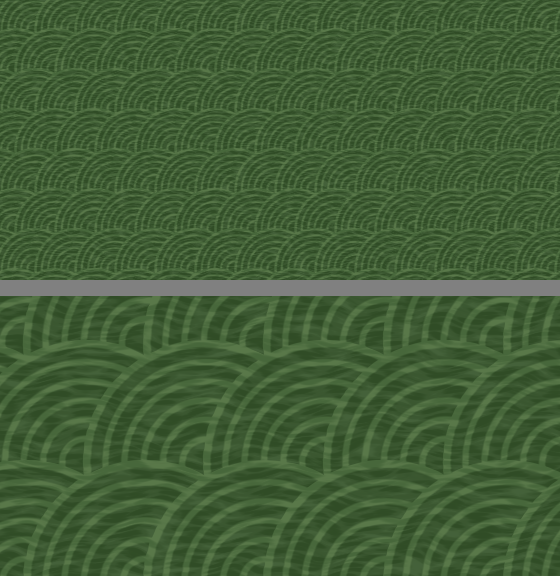
Top: the whole. Bottom: its middle third, enlarged.
Give the GLSL for this pattern, as a WebGL 2 fragment shader.

```glsl
#version 300 es
precision highp float;
// Overlapping fans of concentric rings in staggered rows, on a streaked green ground.
// Discs are painted back to front (upper rows first, then left to right), and
// stretched cellular noise bent by layered sines adds the brushed grain.

uniform vec2 u_resolution;
out vec4 outColor;

const float ROWS = 7.0;               // rows in the canvas height; one unit is one row
const float ROW_TOP = 0.30;           // height of the lowest row of crests
const float PHASE = 0.38;             // sideways shift of the even rows
const float RADIUS = 1.02;            // disc radius; discs stand one unit apart
const float PITCH = 0.160;            // distance between rings
const float RIM_WIDTH = 0.40;         // width of the outer ring, in pitches
const float RING_WIDTH = 0.33;        // width of the inner rings, in pitches
const float RING_LIMIT = 5.7;         // no rings beyond this depth, in pitches
const float WOBBLE = 0.008;           // unevenness of the ring edges
const vec2 STREAK = vec2(0.30, 0.058); // size of one grain streak

const vec3 DARK_GREEN = vec3(0.190, 0.300, 0.150);
const vec3 MID_GREEN = vec3(0.230, 0.342, 0.190);
const vec3 SOFT_GREEN = vec3(0.268, 0.382, 0.226);
const vec3 LINE_DIM = vec3(0.280, 0.405, 0.232);
const vec3 LINE_BRIGHT = vec3(0.350, 0.470, 0.288);

vec2 hash2(vec2 p) {
    vec3 q = fract(p.xyx * vec3(0.1031, 0.1030, 0.0973));
    q += dot(q, q.yzx + 33.33);
    return fract((q.xx + q.yz) * q.zy);
}

// Distance to the nearest scattered point
float cellular(vec2 p) {
    vec2 cell = floor(p);
    float nearest = 4.0;
    for (int y = -1; y <= 1; y++) {
        for (int x = -1; x <= 1; x++) {
            vec2 c = cell + vec2(x, y);
            vec2 away = c + hash2(c + 57.0) - p;
            nearest = min(nearest, dot(away, away));
        }
    }
    return sqrt(nearest);
}

// Wavy horizontal streaks, 0 dark to 1 light
float grain(vec2 p) {
    p.y += 0.030 * sin(p.x * 5.3 + 2.1 * sin(p.y * 3.7))
         + 0.014 * sin(p.x * 13.1 - p.y * 7.9);
    float coarse = cellular(p / STREAK);
    float fine = cellular(p / (STREAK * 0.6) + 19.0);
    return smoothstep(0.12, 0.88, mix(coarse, fine, 0.4));
}

// Ring coverage at a distance from the disc centre
float rings(float dist, float pixel) {
    float depth = (RADIUS - dist) / PITCH;
    float halfWidth = 0.5 * (depth < 0.7 ? RIM_WIDTH : RING_WIDTH);
    float offset = abs(fract(depth + 0.2) - 0.2 - halfWidth);
    float soft = 0.7 * pixel / PITCH + 0.03;
    float band = 1.0 - smoothstep(halfWidth - soft, halfWidth + soft, offset);
    // The rim stays solid out to the disc edge
    return depth < halfWidth ? 1.0 : band * step(depth, RING_LIMIT);
}

// Paint the discs near p and return the visible line coverage
float fans(vec2 p, float pixel, float wobble) {
    float line = 0.0;
    float front = ceil(p.y - ROW_TOP);
    for (int r = 1; r >= 0; r--) {
        float row = front + float(r);
        float shift = PHASE + 0.5 * mod(row, 2.0);
        float column = floor(p.x - shift);
        for (int c = -1; c <= 2; c++) {
            vec2 centre = vec2(column + float(c) + shift, row + ROW_TOP - RADIUS);
            float dist = length(p - centre) + wobble;
            float cover = 1.0 - smoothstep(-0.7 * pixel, 0.7 * pixel, dist - RADIUS);
            line = mix(line, rings(dist, pixel), cover);
        }
    }
    return line;
}

void main() {
    float pixel = ROWS / u_resolution.y;
    vec2 p = gl_FragCoord.xy * pixel;

    float streak = grain(p);
    float line = fans(p, pixel, WOBBLE * (streak - 0.5));

    // Grain tints both the ground and the rings
    vec3 ground = mix(DARK_GREEN, MID_GREEN, smoothstep(0.10, 0.50, streak));
    ground = mix(ground, SOFT_GREEN, smoothstep(0.55, 0.95, streak));
    vec3 ring = mix(LINE_DIM, LINE_BRIGHT, smoothstep(0.10, 0.75, streak));
    outColor = vec4(mix(ground, ring, line), 1.0);
}
```
